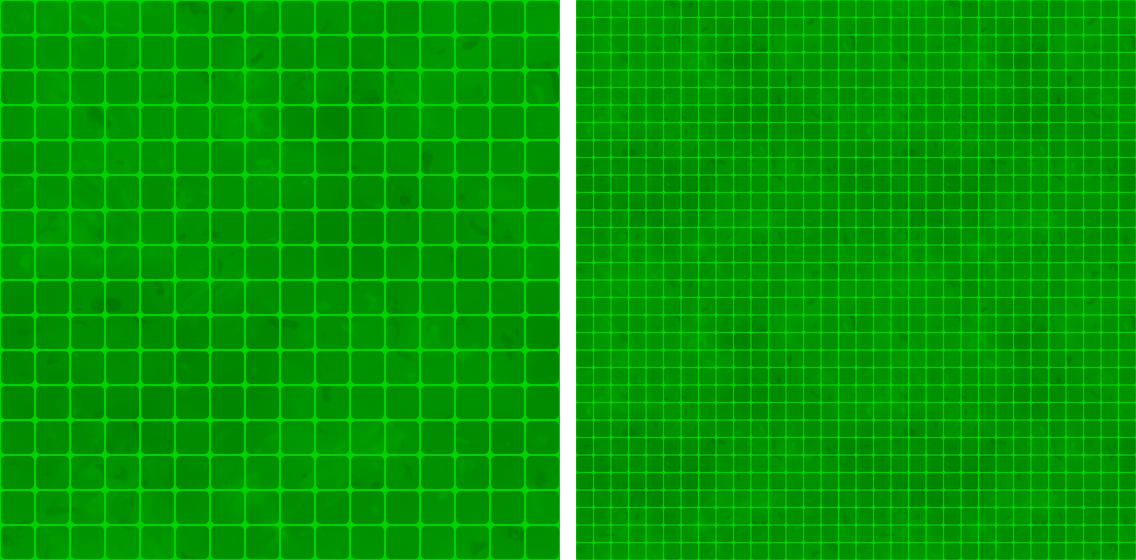
Left: one tile. Right: repeated 2 by 2.
Reproduce this pattern procedurally as a Shadertoy shader.

```glsl
// Seamless 16 by 16 grid of rounded green tiles with bright joints and faint smudges.

float hash(vec2 p) {
    return fract(sin(dot(p, vec2(127.1, 311.7))) * 43758.5453);
}

// Value noise that wraps after a whole number of cells.
float noise(vec2 p, vec2 period, float seed) {
    vec2 i = floor(p), f = fract(p);
    f = f * f * (3.0 - 2.0 * f);
    vec2 a = mod(i, period) + seed, b = mod(i + 1.0, period) + seed;
    return mix(mix(hash(a), hash(vec2(b.x, a.y)), f.x),
               mix(hash(vec2(a.x, b.y)), hash(b), f.x), f.y);
}

float fbm(vec2 uv, float period, float seed) {
    float sum = 0.0, amp = 0.5;
    for (int i = 0; i < 5; i++) {
        sum += amp * noise(uv * period, vec2(period), seed);
        period *= 2.0;
        seed += 17.0;
        amp *= 0.5;
    }
    return sum / 0.97;
}

// Diagonal streaks; whole-number slopes keep them seamless.
float streaks(vec2 uv, float side, float seed) {
    vec2 p = vec2(uv.x + side * uv.y, uv.y - side * uv.x) * vec2(64.0, 16.0);
    return noise(p, vec2(64.0, 16.0), seed) - 0.5;
}

float roundedBox(vec2 p, float halfSize, float radius) {
    vec2 q = abs(p) - halfSize + radius;
    return length(max(q, 0.0)) + min(max(q.x, q.y), 0.0) - radius;
}

void mainImage(out vec4 fragColor, in vec2 fragCoord) {
    vec2 uv = fragCoord / iResolution.xy;
    vec2 grid = uv * 16.0;
    float pixel = 16.0 / iResolution.y;

    // Broad clouds, warped a little, plus a slight shade per tile
    vec2 warp = vec2(fbm(uv, 8.0, 3.0), fbm(uv, 8.0, 41.0)) - 0.5;
    vec2 cloudUv = uv + 0.06 * warp;
    float green = 0.558 + 0.13 * (fbm(cloudUv, 5.0, 7.0) - 0.5);
    green += 0.018 * (hash(floor(grid) + 5.0) - 0.5);

    // Scattered smudges with streaky edges
    float worn = smoothstep(0.5, 0.8, fbm(cloudUv, 9.0, 83.0));
    float smear = mix(streaks(cloudUv, 1.0, 11.0), streaks(cloudUv, -1.0, 29.0),
                      smoothstep(0.4, 0.6, noise(uv * 6.0, vec2(6.0), 61.0)));
    green += worn * (0.07 * smear + 0.03);

    // Small light scuffs and dark specks
    float scuff = fbm(cloudUv, 24.0, 131.0);
    green += 0.05 * smoothstep(0.68, 0.84, scuff);
    green -= 0.06 * smoothstep(0.32, 0.18, scuff);

    // Bright joints, widened where the rounded corners meet
    float d = roundedBox(fract(grid) - 0.5, 0.469, 0.135);
    float joint = smoothstep(-0.6 * pixel, 0.6 * pixel, d);
    fragColor = vec4(0.0, mix(green, 0.82, joint), 0.0, 1.0);
}
```
